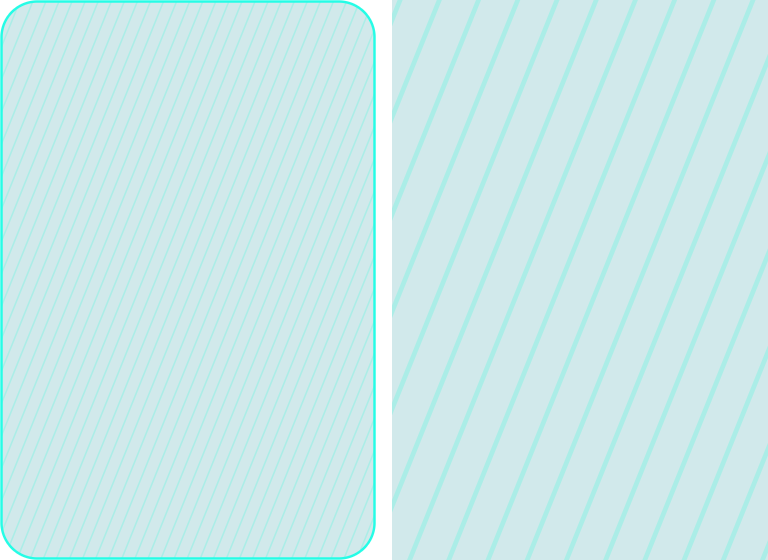
Left: the whole. Right: its middle third, enlarged.
This pattern is drawn by a Shadertoy shader. Its source:

```glsl
const vec3 WHITE = vec3(1.0);
const vec3 PANEL = vec3(0.82, 0.915, 0.92);
const vec3 STRIPE = vec3(0.67, 0.93, 0.905);
const vec3 BORDER = vec3(0.15, 0.99, 0.90);

// Signed distance to a rounded rectangle centred on the origin
float roundedBox(vec2 p, vec2 halfSize, float radius) {
    vec2 q = abs(p) - halfSize + radius;
    return length(max(q, 0.0)) + min(max(q.x, q.y), 0.0) - radius;
}

// Distance to the nearest line of a slanted family; spacing is horizontal
float slantedLines(vec2 p, float slope, float spacing, float offset) {
    float x = p.x - p.y / slope - offset;
    float nearest = abs(fract(x / spacing + 0.5) - 0.5) * spacing;
    return nearest * slope / sqrt(1.0 + slope * slope);
}

// Antialiased coverage of the region where d is negative
float coverage(float d, float pixel) {
    return clamp(0.5 - d / pixel, 0.0, 1.0);
}

void mainImage(out vec4 fragColor, in vec2 fragCoord) {
    // Canvas height is one unit
    float pixel = 1.0 / iResolution.y;
    vec2 halfCanvas = 0.5 * iResolution.xy * pixel;
    vec2 p = fragCoord * pixel - halfCanvas;

    // Diagonal hatching
    float lineWidth = 0.0028;
    float lines = slantedLines(p, 2.48, 0.02334, -0.0109);
    vec3 color = mix(PANEL, STRIPE, coverage(lines - 0.5 * lineWidth, pixel));

    // Rounded frame and the area outside it
    float inset = 0.0005;
    float borderWidth = 0.0044;
    float frame = roundedBox(p, halfCanvas - inset, 0.066);
    color = mix(BORDER, color, coverage(frame + borderWidth, pixel));
    color = mix(WHITE, color, coverage(frame, pixel));

    fragColor = vec4(color, 1.0);
}
```
